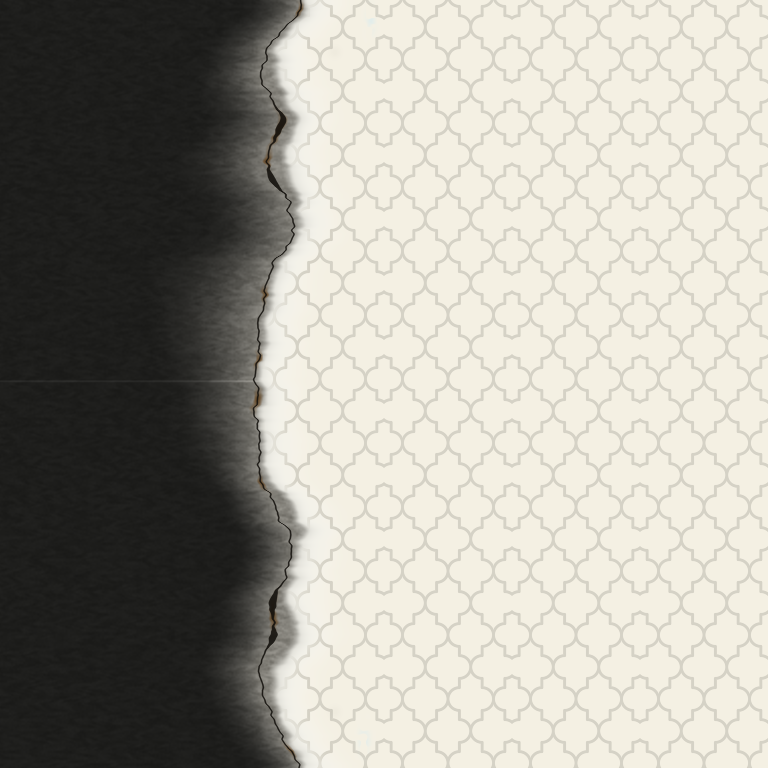
Write a WebGL 1 fragment shader that draws this background.

```glsl
precision highp float;
// Charred dark cloth on the left, torn along a ragged vertical seam over cream wallpaper.
// The seam is a sum of soft bumps with noise; the wallpaper is a mirrored
// quatrefoil lattice drawn from the distance to one arc and one short stem.
uniform vec2 u_resolution;

const vec3 CREAM = vec3(0.958, 0.942, 0.892);
const vec3 PALE = vec3(0.965, 0.960, 0.930);
const vec3 TRELLIS = vec3(0.835, 0.822, 0.775);
const vec3 CHARCOAL = vec3(0.114, 0.114, 0.107);
const vec3 ASH = vec3(0.55, 0.54, 0.51);
const vec3 SOOT = vec3(0.07, 0.06, 0.045);
const vec3 SCORCH = vec3(0.38, 0.25, 0.10);

float hash(vec2 p) {
  vec3 q = fract(p.xyx * 0.1031);
  q += dot(q, q.yzx + 33.33);
  return fract((q.x + q.y) * q.z);
}

float noise(vec2 p) {
  vec2 i = floor(p), f = fract(p);
  f = f * f * (3.0 - 2.0 * f);
  vec2 e = vec2(1.0, 0.0);
  return mix(mix(hash(i), hash(i + e), f.x),
             mix(hash(i + e.yx), hash(i + e.xx), f.x), f.y);
}

// Sum of four Gaussian bumps along one axis
float bumps(float y, vec4 centre, vec4 width, vec4 height) {
  vec4 t = (y - centre) / width;
  return dot(exp(-t * t), height);
}

float spot(vec2 p, vec2 centre, vec2 size) {
  vec2 t = (p - centre) / size;
  return exp(-dot(t, t));
}

// Horizontal position of the seam
float seamX(float y) {
  float x = 0.341;
  x += bumps(y, vec4(1.0, 0.841, 0.711, 0.479), vec4(0.046, 0.033, 0.059, 0.078),
             vec4(0.053, 0.023, 0.040, -0.008));
  x += bumps(y, vec4(0.284, 0.173, -0.009, 0.115), vec4(0.059, 0.033, 0.065, 0.025),
             vec4(0.040, 0.012, 0.049, -0.004));
  x += 0.008 * (noise(vec2(y * 65.0, 3.0)) - 0.5);
  return x + 0.004 * (noise(vec2(y * 190.0, 8.0)) - 0.5);
}

// Width of the ashy fringe to the right of the seam
float fringeWidth(float y) {
  return 0.005 + bumps(y, vec4(0.889, 0.785, 0.329, 0.167),
    vec4(0.039, 0.052, 0.039, 0.059), vec4(0.016, 0.018, 0.016, 0.026));
}

// Distance to the quatrefoil outline, mirrored every half tile
float trellisDistance(vec2 p) {
  const float TILE = 1.0 / 6.0;
  const vec2 CELL = vec2(0.05924, 0.08333);
  float radius = CELL.x * 0.25;
  p.x = abs(mod(p.x, TILE) - 0.5 * TILE);
  p.x = 0.5 * TILE - p.x;
  p -= vec2(0.02409, 0.0065);
  vec2 d = abs(mod(p + 0.5 * CELL, CELL) - 0.5 * CELL);
  if (d.y > 0.25 * CELL.y) d = 0.5 * CELL - d;
  float stem = length(vec2(d.x - radius, max(radius - d.y, 0.0)));
  float arc = abs(length(d - vec2(radius, 0.0)) - radius);
  return d.x < radius ? min(arc, stem) : stem;
}

// Small zigzag weave centred on zero
float weave(vec2 p) {
  float zigzag = abs(fract(p.y * 48.0) - 0.5);
  float threads = noise(vec2(p.x * 115.0 + zigzag * 3.0, p.y * 240.0));
  return threads + 0.4 * noise(p * 380.0) - 0.7;
}

vec3 wallpaper(vec2 p, float beyond, float px) {
  vec3 col = mix(PALE, CREAM, smoothstep(0.01, 0.07, beyond));
  float line = 1.0 - smoothstep(0.0019 - px * 0.6, 0.0019 + px * 0.6, trellisDistance(p));
  col = mix(col, TRELLIS, line * smoothstep(-0.005, 0.045, beyond));
  // Faint stains
  float stain = spot(p, vec2(0.436, 0.932), vec2(0.008)) + spot(p, vec2(0.436, 0.073), vec2(0.008));
  float chip = spot(p, vec2(0.483, 0.974), vec2(0.006, 0.016))
             + spot(p, vec2(0.474, 0.036), vec2(0.007, 0.016));
  col -= 0.022 * stain;
  col = mix(col, vec3(0.89, 0.93, 0.92), chip * smoothstep(0.45, 0.7, noise(p * 150.0)));
  return col * (1.0 - 0.16 * exp(-max(beyond, 0.0) / 0.009));
}

vec3 cloth(vec2 p, float inside, float px) {
  float reach = 0.078 + bumps(p.y, vec4(0.635, 0.79, 0.42, 0.28), vec4(0.2, 0.05, 0.08, 0.05),
                              vec4(0.072, 0.012, 0.006, -0.008));
  reach *= 0.85 + 0.3 * noise(p * 14.0);
  float glow = pow(clamp(1.0 - inside / reach, 0.0, 1.0), 2.1);
  vec3 col = mix(CHARCOAL, ASH, glow * 0.92);
  col += weave(p) * mix(0.026, 0.12, glow);
  // Horizontal fold
  float fold = 1.0 - smoothstep(0.0004, 0.0008 + px, abs(p.y - 0.5035));
  return col + fold * (0.05 + 0.08 * glow);
}

void main() {
  vec2 p = gl_FragCoord.xy / u_resolution;
  float px = 1.0 / min(u_resolution.x, u_resolution.y);
  float side = p.x - seamX(p.y);
  float beyond = side - fringeWidth(p.y) - 0.008 * (noise(p * 45.0) - 0.5);
  vec3 col = mix(cloth(p, -side, px), wallpaper(p, beyond, px), smoothstep(-0.008, 0.008, beyond));

  // Scorch marks and split along the seam
  float burn = bumps(p.y, vec4(0.987, 0.83, 0.79, 0.616), vec4(0.008, 0.02, 0.01, 0.009), vec4(0.9))
             + bumps(p.y, vec4(0.531, 0.479, 0.371, 0.199), vec4(0.009, 0.012, 0.008, 0.02), vec4(0.9))
             + spot(p, vec2(0.386, 0.023), vec2(0.02, 0.008));
  float ragged = 0.003 + 0.006 * noise(p * 110.0);
  col = mix(col, SCORCH, min(burn, 1.0) * 0.85 * (1.0 - smoothstep(0.2 * ragged, ragged, abs(side))));
  float gap = 0.0007 + bumps(p.y, vec4(0.837, 0.766, 0.215, 0.171),
    vec4(0.016, 0.012, 0.014, 0.010), vec4(0.0036, 0.0036, 0.004, 0.004));
  col = mix(col, SOOT, 0.88 * (1.0 - smoothstep(gap - px * 0.5, gap + px, abs(side))));
  gl_FragColor = vec4(clamp(col, 0.0, 1.0), 1.0);
}
```
